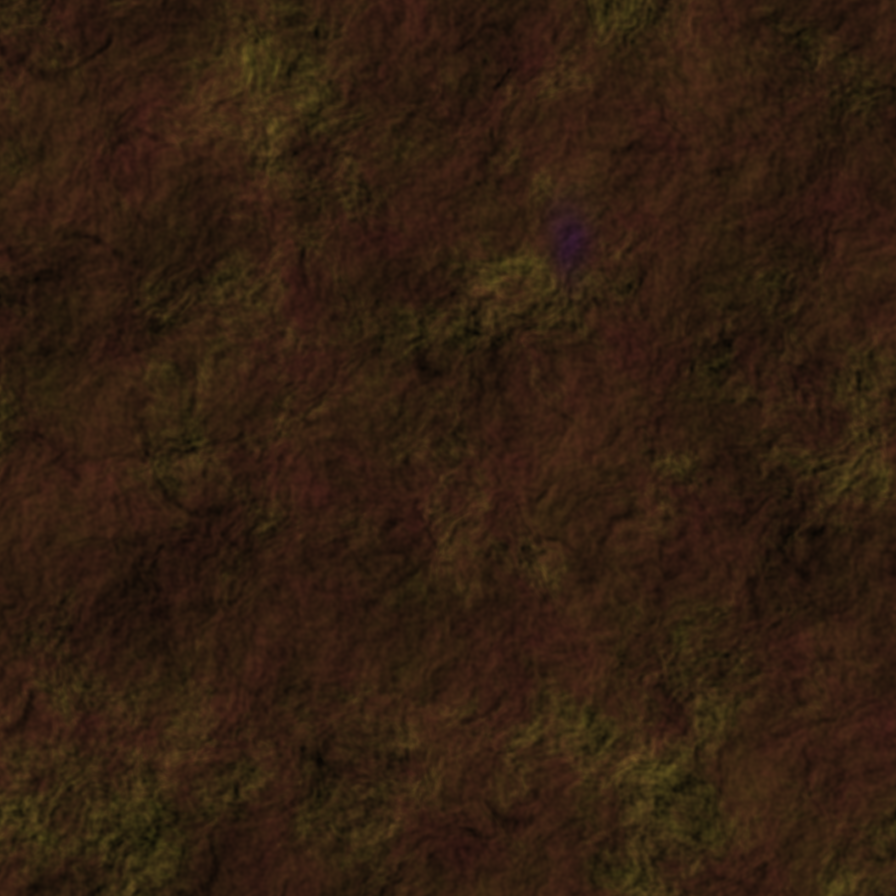
Reproduce this texture procedurally as a Shadertoy shader.

```glsl
// Dark weathered earth: brown hide-like relief with mossy patches, creases and fine grain.

const vec3 EARTH = vec3(0.190, 0.109, 0.063);
const vec3 MOSS_SHIFT = vec3(0.016, 0.054, 0.005);
const vec3 RUST_SHIFT = vec3(0.014, -0.013, 0.008);
const vec3 VIOLET = vec3(0.115, 0.045, 0.135);

vec2 randomGradient(vec2 cell) {
    vec3 q = fract(cell.xyx * vec3(0.1031, 0.1030, 0.0973));
    q += dot(q, q.yzx + 33.33);
    float angle = 6.2832 * fract((q.x + q.y) * q.z);
    return vec2(cos(angle), sin(angle));
}

// Gradient noise, centred on zero
float noise(vec2 p) {
    vec2 cell = floor(p), f = fract(p);
    vec2 w = f * f * f * (f * (f * 6.0 - 15.0) + 10.0);
    vec2 e = vec2(1.0, 0.0);
    float a = dot(randomGradient(cell), f);
    float b = dot(randomGradient(cell + e.xy), f - e.xy);
    float c = dot(randomGradient(cell + e.yx), f - e.yx);
    float d = dot(randomGradient(cell + e.xx), f - e.xx);
    return mix(mix(a, b, w.x), mix(c, d, w.x), w.y);
}

float fbm(vec2 p, int octaves, float gain) {
    float sum = 0.0, amplitude = 1.0;
    mat2 turn = mat2(1.6, 1.2, -1.2, 1.6);
    for (int i = 0; i < octaves; i++) {
        sum += amplitude * noise(p);
        p = turn * p + 17.3;
        amplitude *= gain;
    }
    return sum;
}

vec2 warp(vec2 p, float scale, float amount) {
    vec2 q = p * scale;
    return p + amount * vec2(fbm(q + 31.7, 4, 0.55), fbm(q + 74.2, 4, 0.55));
}

// Side-lit slope of a wrinkled height field
float relief(vec2 p, vec2 lightStep) {
    return fbm(p * 6.0 + 40.0, 5, 0.62) - fbm((p + lightStep) * 6.0 + 40.0, 5, 0.62);
}

// Thin broken lines along the zero contours of noise
float creases(vec2 p, float scale, float width) {
    float line = 1.0 - smoothstep(0.0, width, abs(noise(p * scale + 53.0)));
    return line * smoothstep(0.08, 0.45, fbm(p * 7.0 + 91.0, 3, 0.6));
}

void mainImage(out vec4 fragColor, in vec2 fragCoord) {
    vec2 uv = fragCoord / iResolution.xy;
    vec2 folded = warp(uv, 6.0, 0.025);

    // Broad patches
    float broad = fbm(folded * 4.0 + 12.0, 6, 0.66);
    float moss = smoothstep(-0.15, 0.8, fbm(folded * 4.5 + 63.0, 7, 0.7));
    float rust = fbm(folded * 8.0 + 28.0, 5, 0.75);

    // Wrinkles and grain, rougher where moss grows
    float slope = relief(folded, vec2(-0.0035, 0.0025));
    float grain = 0.7 * noise(uv * 160.0) + 0.5 * noise(uv * vec2(100.0, 80.0) + 7.0);
    float roughness = mix(0.75, 1.45, moss);
    float tone = 0.36 * broad + roughness * (2.7 * slope + 0.40 * grain);

    // Dark creases of two sizes
    float crease = creases(folded, 6.0, 0.06) + 0.7 * creases(folded + 3.1, 14.0, 0.10);
    tone -= 0.34 * min(crease, 1.0);

    // Colour
    vec3 color = EARTH + MOSS_SHIFT * moss + RUST_SHIFT * rust;
    color *= max(1.03 + tone, 0.22);

    // Single faint violet stain
    vec2 stain = (folded - vec2(0.635, 0.73)) / vec2(0.020, 0.040);
    color = mix(color, VIOLET * (1.0 + tone), 0.75 * exp(-dot(stain, stain)));

    fragColor = vec4(clamp(color, 0.0, 1.0), 1.0);
}
```
